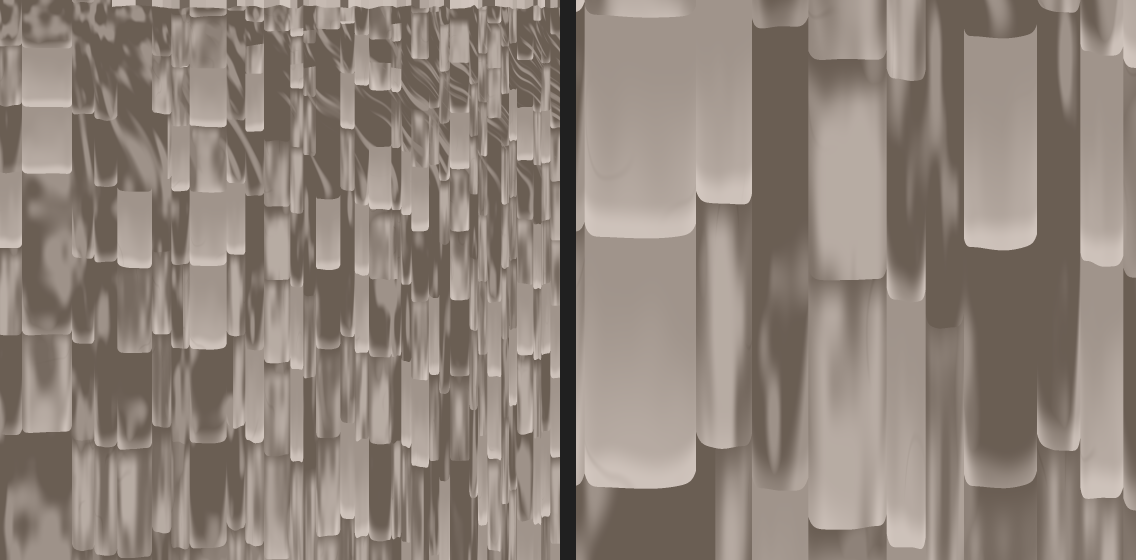
Left, the full canvas; right, a detail of the centre.
This texture is drawn by a WebGL 2 fragment shader. Its source:

```glsl
#version 300 es
precision highp float;

uniform vec2 u_resolution;
out vec4 outColor;

const vec3 DARK = vec3(0.415, 0.367, 0.327);
const vec3 PALE = vec3(0.825, 0.780, 0.750);
const float COLUMNS_LEFT = 18.0;    // column density at the left edge
const float COLUMNS_GROWTH = 14.0;  // extra columns gathered to the right
const float ROW_STRETCH = 1.4;      // rows grow taller downwards
const float ROW_SCALE = 8.0;
const float SLAB_SHARE = 0.20;
const float SMEAR_SHARE = 0.38;
const float SLAB_TONE = 0.52;
const float TOP_STRIP = 0.013;
const int SAMPLES = 3;

float hash(vec2 p) {
    vec3 q = fract(vec3(p.xyx) * 0.1031);
    q += dot(q, q.yzx + 33.33);
    return fract((q.x + q.y) * q.z);
}

float noise(vec2 p) {
    vec2 i = floor(p), f = fract(p);
    f = f * f * (3.0 - 2.0 * f);
    return mix(mix(hash(i), hash(i + vec2(1, 0)), f.x),
               mix(hash(i + vec2(0, 1)), hash(i + vec2(1, 1)), f.x), f.y);
}

float streaks(vec2 p) {
    return 0.65 * noise(p) + 0.35 * noise(p * vec2(2.3, 1.7) + 17.0);
}

float columnCoord(float x) {
    float u = COLUMNS_LEFT * x + COLUMNS_GROWTH * x * x * x;
    return u + 0.22 * sin(u * 2.1) + 0.15 * sin(u * 0.9 + 2.0);
}

// Thin curved cracks, broken into short pieces
float cracks(vec2 p) {
    float line = 1.0 - smoothstep(0.0, 0.03, abs(noise(p * vec2(1.6, 2.0)) - 0.5));
    return line * smoothstep(0.5, 0.75, noise(p * vec2(1.1, 2.7) + 41.0));
}

// Light running up the sides of a cell and pooling at its foot
float drip(vec2 cell, vec2 id, float side) {
    float reach = mix(hash(id + 3.1), hash(id + 8.7), smoothstep(0.3, 0.7, cell.x));
    float start = 0.84 - 0.75 * reach * pow(side, 2.5);
    return smoothstep(0.0, 0.38, cell.y - start);
}

float toneAt(vec2 pos) {
    float depth = 1.0 - pos.y;
    float u = columnCoord(pos.x);
    float column = floor(u);
    float across = column / (COLUMNS_LEFT + COLUMNS_GROWTH);
    float rows = ROW_SCALE * log(1.0 + ROW_STRETCH * depth);
    float side = abs(2.0 * fract(u) - 1.0);

    // Staggered cells: even on the left, scattered on the right
    float v = rows * (1.0 + 0.3 * across) - 2.2 * across + 0.15;
    v += (hash(vec2(column, 5.0)) - 0.5) * (0.12 + 1.1 * across);
    v += 0.05 * pow(side, 10.0) + 0.04 * (noise(vec2(u * 2.5, rows * 0.5)) - 0.5);
    vec2 id = vec2(column, floor(v) + 20.0);
    vec2 cell = vec2(fract(u), fract(v));
    float kind = hash(id + 0.5);
    float seed = hash(id + 11.3);
    float middle = exp(-pow((pos.x - 0.62) / 0.22, 2.0));
    float slabShare = SLAB_SHARE * (0.65 + 0.9 * middle) * smoothstep(0.03, 0.16, depth);
    float smearShare = SMEAR_SHARE * (0.75 + 0.45 * pos.x);
    float rim = smoothstep(0.84, 0.96, cell.y + 0.05 * (noise(vec2(u * 3.0, id.y)) - 0.5));
    float grain = streaks(vec2(u * 2.4, v * 1.6) + seed * 37.0);

    // Dark ground with soft smudges
    float fine = mix(1.6, 1.0, smoothstep(0.0, 0.35, depth));
    float smudge = streaks(vec2(u * 1.7 * fine, rows * 2.1 * fine));
    float tone = 0.50 * smoothstep(0.53, 0.78, smudge);

    if (kind < slabShare) {
        // Flat slab, paler towards the foot
        float fade = smoothstep(0.2, 0.95, cell.y + 0.5 * (grain - 0.5));
        tone = SLAB_TONE + 0.21 * fade + 0.05 * fade * smoothstep(0.6, 1.0, side);
        tone += 0.22 * rim - 0.08 * cracks(vec2(u, v) + seed * 9.0) * fade;
    } else if (kind < slabShare + smearShare) {
        // Streaked cell with blurred flanks
        float body = 0.12 + 0.62 * smoothstep(0.2, 0.75, grain);
        body *= mix(1.0, smoothstep(0.0, 0.4, 1.0 - side), 0.45 * seed + 0.2);
        body *= smoothstep(0.0, 0.25, cell.y + 0.15 * seed);
        tone = max(tone * 0.7, body);
        tone += 0.3 * drip(cell, id, side) * step(0.3, seed);
        tone -= 0.07 * cracks(vec2(u * 1.3, v) + seed * 5.0);
    } else {
        // Hollow cell edged by light
        float lit = step(0.4, seed) * (0.55 + 0.45 * hash(id + 21.7));
        tone = max(tone, lit * (0.72 * drip(cell, id, side) + 0.25 * rim));
    }

    // Pale blocks along the upper border
    float block = hash(vec2(floor(u * 2.0), 71.0));
    float scallop = 0.007 * noise(vec2(u * 2.0, 3.0));
    float strip = step(depth, TOP_STRIP + scallop - 0.004) * step(0.2, pos.x);
    tone = mix(tone, block < 0.25 ? 0.1 : 0.55 + 0.45 * block, strip);
    return clamp(tone, 0.0, 1.0);
}

void main() {
    // Average a small grid of samples to smooth the cell edges
    float tone = 0.0;
    for (int j = 0; j < SAMPLES; j++)
        for (int i = 0; i < SAMPLES; i++) {
            vec2 shift = (vec2(i, j) + 0.5) / float(SAMPLES) - 0.5;
            tone += toneAt((gl_FragCoord.xy + shift) / u_resolution);
        }
    tone /= float(SAMPLES * SAMPLES);
    outColor = vec4(mix(DARK, PALE, tone), 1.0);
}
```
